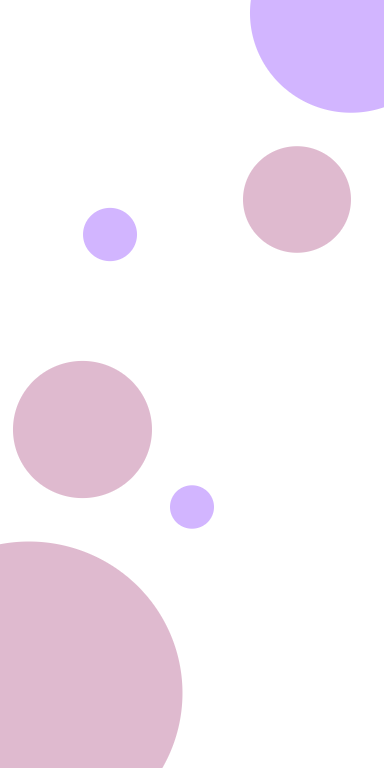
Give the GLSL for this background, as a WebGL 2 fragment shader.

```glsl
#version 300 es
precision highp float;
// Flat discs in two pastel tones scattered over a white page.
// Each disc is a slightly flattened circle, drawn from its signed distance
// in canvas units (width 1, height 2) with a one-pixel soft edge.

uniform vec2 u_resolution;
out vec4 fragColor;

const vec3 PAPER = vec3(1.0);
const vec3 ROSE = vec3(0.875, 0.730, 0.810);
const vec3 LILAC = vec3(0.824, 0.710, 1.0);

const vec2 CANVAS = vec2(1.0, 2.0);
const float FLATTEN = 0.987; // disc height relative to its width

// Discs as centre x, centre y, horizontal radius
const int DISCS_PER_TONE = 3;
const vec3 ROSE_DISCS[DISCS_PER_TONE] = vec3[](
    vec3(0.0755, 0.1953, 0.3997),
    vec3(0.2148, 0.8815, 0.1810),
    vec3(0.7734, 1.4805, 0.1406));
const vec3 LILAC_DISCS[DISCS_PER_TONE] = vec3[](
    vec3(0.5000, 0.6797, 0.0573),
    vec3(0.2865, 1.3893, 0.0703),
    vec3(0.9140, 1.9660, 0.2630));

float discDistance(vec2 p, vec3 disc) {
    vec2 offset = (p - disc.xy) / vec2(1.0, FLATTEN);
    return length(offset) - disc.z;
}

// Share of the pixel that lies inside a shape
float coverage(float dist, float pixel) {
    return clamp(0.5 - dist / pixel, 0.0, 1.0);
}

void main() {
    vec2 p = gl_FragCoord.xy / u_resolution * CANVAS;
    float pixel = max(CANVAS.x / u_resolution.x, CANVAS.y / u_resolution.y);

    // Nearest disc of each tone
    float rose = 10.0;
    float lilac = 10.0;
    for (int i = 0; i < DISCS_PER_TONE; i++) {
        rose = min(rose, discDistance(p, ROSE_DISCS[i]));
        lilac = min(lilac, discDistance(p, LILAC_DISCS[i]));
    }

    // Lay the tones over the paper
    vec3 color = mix(PAPER, ROSE, coverage(rose, pixel));
    color = mix(color, LILAC, coverage(lilac, pixel));
    fragColor = vec4(color, 1.0);
}
```
